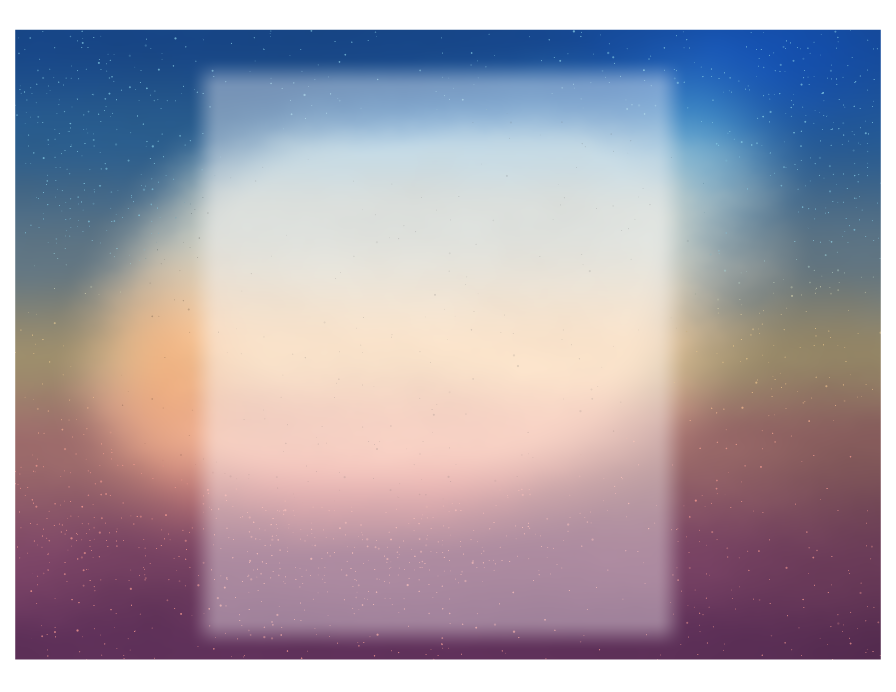
Write a Shadertoy shader that draws this background.

```glsl
// Starry sunset sky, blue to plum, with a bright cloud glow, a translucent soft panel and a white border.

float hash(vec2 p) {
    vec3 q = fract(vec3(p.xyx) * 0.1031);
    q += dot(q, q.yzx + 33.33);
    return fract((q.x + q.y) * q.z);
}

float noise(vec2 p) {
    vec2 i = floor(p), f = fract(p);
    f = f * f * (3.0 - 2.0 * f);
    return mix(mix(hash(i), hash(i + vec2(1, 0)), f.x),
               mix(hash(i + vec2(0, 1)), hash(i + vec2(1, 1)), f.x), f.y);
}

float fbm(vec2 p) {
    float sum = 0.0, amp = 0.5;
    for (int i = 0; i < 5; i++) {
        sum += amp * noise(p);
        p = mat2(1.6, 1.2, -1.2, 1.6) * p + 7.3;
        amp *= 0.5;
    }
    return sum;
}

float blob(vec2 p, vec2 center, vec2 radius) {
    vec2 d = (p - center) / radius;
    return exp(-dot(d, d));
}

// Outer sky from plum at the bottom to deep blue at the top
vec3 duskColor(float y) {
    vec3 c = mix(vec3(0.37, 0.19, 0.35), vec3(0.47, 0.26, 0.39), smoothstep(0.06, 0.20, y));
    c = mix(c, vec3(0.60, 0.41, 0.41), smoothstep(0.18, 0.36, y));
    c = mix(c, vec3(0.61, 0.55, 0.42), smoothstep(0.36, 0.49, y));
    c = mix(c, vec3(0.38, 0.46, 0.51), smoothstep(0.48, 0.63, y));
    c = mix(c, vec3(0.16, 0.36, 0.55), smoothstep(0.61, 0.82, y));
    return mix(c, vec3(0.09, 0.27, 0.52), smoothstep(0.80, 0.95, y));
}

// Luminous cloud from coral through cream to sky blue
vec3 glowColor(float y) {
    vec3 c = mix(vec3(0.90, 0.53, 0.52), vec3(0.94, 0.71, 0.62), smoothstep(0.25, 0.38, y));
    c = mix(c, vec3(0.96, 0.82, 0.66), smoothstep(0.37, 0.49, y));
    c = mix(c, vec3(0.80, 0.83, 0.80), smoothstep(0.49, 0.68, y));
    c = mix(c, vec3(0.64, 0.78, 0.84), smoothstep(0.68, 0.79, y));
    return mix(c, vec3(0.20, 0.49, 0.76), smoothstep(0.77, 0.88, y));
}

// Sparse twinkles: one jittered dot per chosen cell
float stars(vec2 p, float density) {
    float light = 0.0;
    for (int i = 0; i < 3; i++) {
        float scale = 65.0 + 28.0 * float(i);
        vec2 g = p * scale + 19.0 * float(i);
        vec2 cell = floor(g);
        vec2 jitter = 0.25 + 0.5 * vec2(hash(cell + 3.7), hash(cell + 61.3));
        float radius = mix(0.0013, 0.0026, pow(hash(cell + 27.1), 4.0)) * scale;
        float dot1 = smoothstep(radius, 0.2 * radius, length(fract(g) - jitter));
        light += dot1 * step(hash(cell), density) * mix(0.3, 1.0, hash(cell + 83.0));
    }
    return min(light, 1.0);
}

void mainImage(out vec4 fragColor, in vec2 fragCoord) {
    vec2 uv = fragCoord / iResolution.xy;
    vec2 p = vec2(uv.x * iResolution.x / iResolution.y, uv.y);
    float cloud = fbm(p * vec2(5.0, 7.0)) - 0.48;
    float y = uv.y + 0.035 * cloud;

    // Sky with vivid blue at the upper right
    vec3 col = duskColor(y);
    col *= 1.0 - 0.14 * smoothstep(0.75, 0.98, uv.x) * smoothstep(0.6, 0.3, y);
    col = mix(col, vec3(0.07, 0.32, 0.74), 0.75 * blob(uv, vec2(0.84, 0.91), vec2(0.20, 0.12)));
    col = mix(col, vec3(0.33, 0.66, 0.84), 0.65 * blob(uv, vec2(0.77, 0.79), vec2(0.08, 0.10)));

    // Leaning cloud glow
    vec2 q = vec2(uv.x - 0.475 - 0.25 * (uv.y - 0.56), uv.y - 0.56) / vec2(0.34, 0.32);
    float reach = pow(pow(abs(q.x), 2.5) + pow(abs(q.y), 2.5), 0.4) + 0.25 * cloud;
    float glow = smoothstep(1.22, 0.72, reach);
    col = mix(col, glowColor(y), glow);
    col = mix(col, vec3(0.95, 0.64, 0.42), 0.55 * blob(uv, vec2(0.19, 0.46), vec2(0.06, 0.12)));
    col *= 1.0 + 0.12 * cloud;

    // Clustered dots, light in the dusk and dark in the glow
    float clump = smoothstep(0.35, 0.65, noise(p * 9.0 + 4.0));
    float band = blob(uv, vec2(0.25, 0.22), vec2(0.36, 0.09))
               + blob(uv, vec2(0.93, 0.74), vec2(0.12, 0.16))
               + blob(uv, vec2(0.08, 0.74), vec2(0.13, 0.16));
    float density = 0.025 + 0.10 * clump * (0.4 + band) + 0.07 * band;
    float dots = stars(p, density * mix(1.0, 0.35, glow));
    vec3 tint = mix(vec3(1.0, 0.62, 0.58), vec3(0.95, 0.80, 0.55), smoothstep(0.32, 0.48, y));
    tint = mix(tint, vec3(0.52, 0.80, 0.90), smoothstep(0.50, 0.68, y));
    col = mix(col, mix(tint, col * 0.72, smoothstep(0.4, 0.8, glow)), 0.75 * dots);

    // Soft translucent panel
    vec2 inside = smoothstep(vec2(0.210, 0.058), vec2(0.245, 0.105), uv)
                * smoothstep(vec2(0.768, 0.918), vec2(0.732, 0.872), uv);
    col = mix(col, vec3(0.99, 0.98, 0.99), 0.39 * inside.x * inside.y);

    // White border
    vec2 edge = abs(uv - vec2(0.5, 0.502)) - vec2(0.483, 0.455);
    vec2 cover = clamp(0.5 - edge * iResolution.xy, 0.0, 1.0);
    fragColor = vec4(mix(vec3(1.0), col, cover.x * cover.y), 1.0);
}
```
